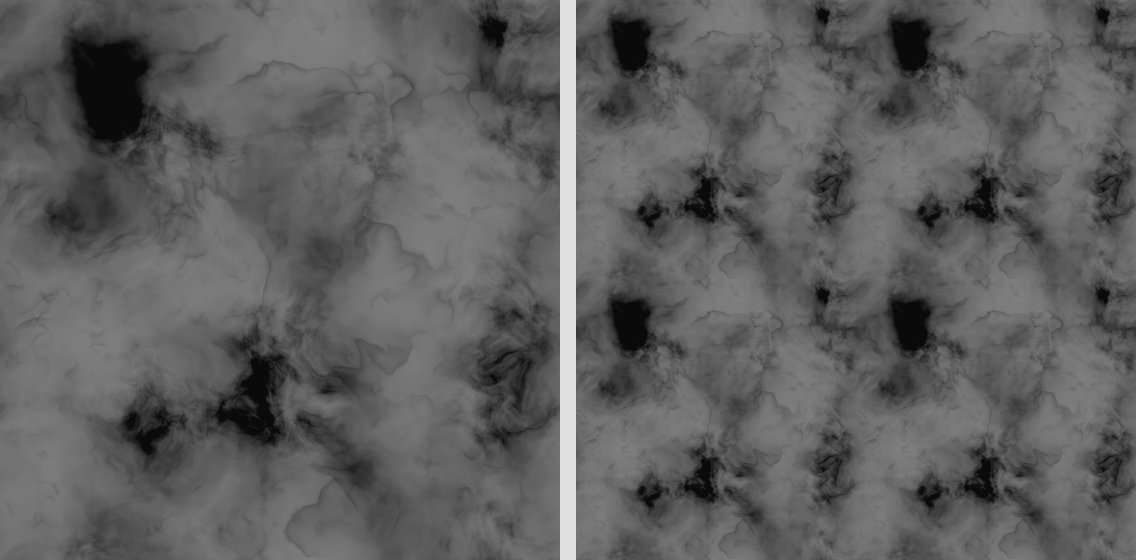
Left, the tile; right, the same tile 2 across and 2 down.
A three.js fragment shader for this texture:

```glsl
// Tiling grey storm clouds: soft billows, dark hollows and fine torn creases.
#define BASE_CELLS 3.0     // whole cloud cells across the tile
#define CLOUD_GAIN 0.52    // strength kept by each finer octave
#define WARP 0.065         // how far the billows are bent
#define BRIGHTEST 0.52     // tone that the thinnest cloud approaches
#define MEDIAN_DEPTH 0.118 // usual darkening below the brightest tone
#define CONTRAST 2.25      // spread between thin and thick cloud
#define WISP_CELLS 14.0    // cells of the ragged detail
#define WISP_AMOUNT 0.55
#define CREASE_CELLS 5.0   // cells of the largest creases
#define CREASE_DEPTH 0.11
#define CREASE_SHARP 0.003 // width of a crease on its crisp side
#define CREASE_SOFT 0.016  // width of a crease on its shaded side

varying vec2 vUv;

float hash(vec2 cell) {
  vec3 h = fract(cell.xyx * vec3(0.1031, 0.1030, 0.0973));
  h += dot(h, h.yzx + 33.33);
  return fract((h.x + h.y) * h.z);
}

// Slope of one lattice corner, with the lattice wrapped at the tile edge.
float corner(vec2 cell, vec2 offset, float cells, float seed) {
  vec2 wrapped = mod(cell, cells) + seed * vec2(7.31, 3.17);
  float angle = 6.28318 * hash(wrapped);
  return dot(vec2(cos(angle), sin(angle)), offset);
}

// Periodic gradient noise, centred on zero.
float noise(vec2 uv, float cells, float seed) {
  vec2 p = uv * cells;
  vec2 i = floor(p);
  vec2 f = p - i;
  vec2 u = f * f * f * (f * (f * 6.0 - 15.0) + 10.0);
  vec2 e = vec2(1.0, 0.0);
  float low = mix(corner(i, f, cells, seed),
                  corner(i + e, f - e, cells, seed), u.x);
  float high = mix(corner(i + e.yx, f - e.yx, cells, seed),
                   corner(i + e.xx, f - e.xx, cells, seed), u.x);
  return mix(low, high, u.y);
}

float fbm(vec2 uv, float cells, float gain, float seed) {
  float sum = 0.0;
  float amp = 1.0;
  for (int i = 0; i < 6; i++) {
    sum += amp * noise(uv, cells, seed + float(i));
    amp *= gain;
    cells *= 2.0;
  }
  return sum;
}

// Short dark folds: crisp on one side, fading into shade on the other.
float creases(vec2 uv, vec2 bent) {
  float sum = 0.0;
  float cells = CREASE_CELLS;
  float amp = 1.0;
  for (int i = 0; i < 3; i++) {
    float seed = 50.0 + 5.0 * float(i);
    float fold = noise(bent, cells, seed)
               + 0.3 * noise(bent, cells * 3.0, seed + 1.0);
    float side = fold / cells;
    float width = side > 0.0 ? CREASE_SOFT * amp : CREASE_SHARP;
    float presence = smoothstep(0.04, 0.42, noise(uv, cells, seed + 2.0));
    sum += amp * presence * exp(-abs(side) / width);
    cells *= 2.0;
    amp *= 0.75;
  }
  return sum;
}

void main() {
  // Bend the plane so that the billows curl
  vec2 bend = vec2(fbm(vUv, 4.0, 0.5, 10.0), fbm(vUv, 4.0, 0.5, 20.0));
  vec2 bent = vUv + WARP * bend;

  // Broad cloud thickness, ragged only in some regions
  float cloud = fbm(bent, BASE_CELLS, CLOUD_GAIN, 30.0);
  float torn = smoothstep(-0.15, 0.35, noise(vUv, 5.0, 40.0));
  float wisps = fbm(bent, WISP_CELLS, 0.62, 70.0);
  cloud += WISP_AMOUNT * torn * wisps;

  // Exponential depth gives wide pale areas and a few deep hollows
  float depth = MEDIAN_DEPTH * exp(-CONTRAST * cloud);
  depth += CREASE_DEPTH * creases(vUv, bent);
  float tone = max(BRIGHTEST - depth, 0.04);

  gl_FragColor = vec4(vec3(tone), 1.0);
}
```
